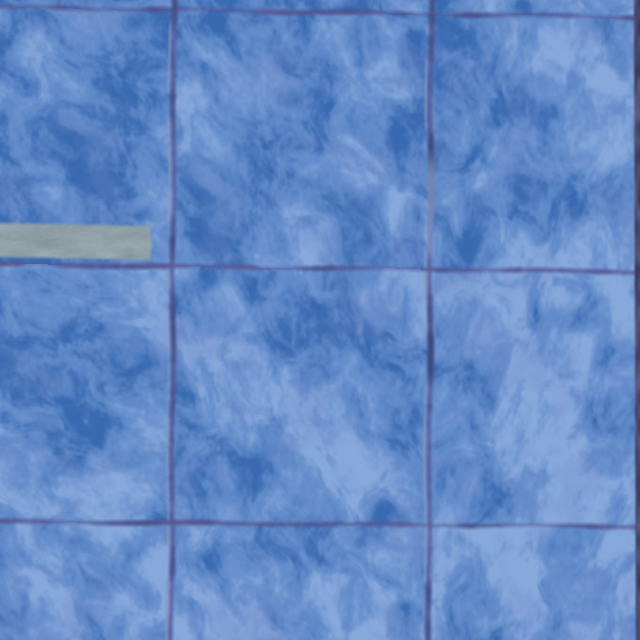
This texture is drawn by a Shadertoy shader. Its source:

```glsl
// Blue marbled wall tiles on a slightly tilted square grid with worn purple grout,
// a strip of pale tape and a dark right border. Marbling is layered value noise
// turned and shifted per tile; grout is a signed distance to the grid lines.

#define PITCH 0.402
#define GRID_START vec2(0.268, 0.185)
#define GROUT_HALF vec2(0.0046, 0.0040)
#define GROUT_SOFT 0.0042
#define MARBLE_SCALE 13.0
#define MARBLE_CONTRAST 1.75
#define BORDER_X 0.992
#define TAPE_CENTER vec2(0.105, 0.623)
#define TAPE_HALF vec2(0.131, 0.0265)

const vec3 DEEP_BLUE = vec3(0.22, 0.41, 0.69);
const vec3 MID_BLUE = vec3(0.385, 0.545, 0.79);
const vec3 PALE_BLUE = vec3(0.53, 0.66, 0.86);
const vec3 LILAC = vec3(0.44, 0.54, 0.78);
const vec3 GROUT_DARK = vec3(0.24, 0.29, 0.50);
const vec3 GROUT_PURPLE = vec3(0.36, 0.36, 0.60);
const vec3 GROUT_PALE = vec3(0.53, 0.59, 0.75);
const vec3 TAPE_COLOR = vec3(0.56, 0.63, 0.65);
const vec3 BORDER_COLOR = vec3(0.29, 0.29, 0.43);

float hash(vec2 p) {
    vec3 q = fract(p.xyx * 0.1031);
    q += dot(q, q.yzx + 33.33);
    return fract((q.x + q.y) * q.z);
}

float noise(vec2 p) {
    vec2 i = floor(p), f = fract(p);
    f = f * f * (3.0 - 2.0 * f);
    return mix(mix(hash(i), hash(i + vec2(1, 0)), f.x),
               mix(hash(i + vec2(0, 1)), hash(i + vec2(1, 1)), f.x), f.y);
}

float layeredNoise(vec2 p) {
    float sum = 0.0, weight = 0.5, total = 0.0;
    for (int i = 0; i < 4; i++) {
        sum += weight * noise(p);
        total += weight;
        p = mat2(1.6, 1.2, -1.2, 1.6) * p + 17.3;
        weight *= 0.62;
    }
    return sum / total;
}

// Mottled glaze, stretched along a direction that changes from tile to tile
vec3 marble(vec2 uv, vec2 tile) {
    float seed = hash(tile + 40.0);
    float turn = mix(-0.9, 0.1, smoothstep(0.0, 1.5, tile.x + 0.5)) + 0.5 * (seed - 0.5);
    vec2 p = mat2(cos(turn), sin(turn), -sin(turn), cos(turn)) * uv;
    p = p * MARBLE_SCALE * vec2(1.2, 0.85) + 60.0 + 23.0 * seed;
    vec2 bend = vec2(noise(p * 1.5), noise(p * 1.5 + 31.0)) - 0.5;
    float cloud = layeredNoise(p + 0.7 * bend);
    float fleck = layeredNoise(p * 2.3 + 0.6 * bend + 52.0);

    float light = 0.57 + MARBLE_CONTRAST * (cloud - 0.5);
    light += 0.75 * (fleck - 0.5);
    light += 0.30 * (uv.x - 0.5) - 0.26 * (uv.y - 0.45);
    light += 0.14 * (noise(uv * vec2(170.0, 120.0)) - 0.5);
    light = clamp(light, 0.0, 1.0);

    vec3 color = mix(DEEP_BLUE, MID_BLUE, smoothstep(-0.05, 0.55, light));
    color = mix(color, PALE_BLUE, smoothstep(0.45, 1.05, light));
    float tint = smoothstep(0.5, 0.75, layeredNoise(p * 1.3 + 90.0));
    return mix(color, LILAC, 0.3 * tint);
}

void mainImage(out vec4 fragColor, in vec2 fragCoord) {
    vec2 uv = fragCoord / iResolution.xy;
    float aa = 1.5 / iResolution.y;

    // Tilted grid: horizontal joints fall to the right, more so near the top
    vec2 q = uv + vec2(-0.004 * uv.y, uv.x * mix(0.006, 0.016, uv.y));
    q += 0.0012 * sin(uv.yx * 23.0 + vec2(1.0, 4.0));
    vec2 grid = (q - GRID_START) / PITCH;
    vec2 toLine = (fract(grid + 0.5) - 0.5) * PITCH;
    vec2 line = floor(grid + 0.5);
    vec3 color = marble(uv, floor(grid));

    // Tape
    vec2 tapeUv = uv - TAPE_CENTER + vec2(0.0, 0.02 * (uv.x - 0.1));
    tapeUv.x += 0.0015 * sin(uv.y * 160.0);
    vec2 tapeGap = abs(tapeUv) - TAPE_HALF;
    float tape = 1.0 - smoothstep(-aa - 0.002, aa + 0.002, max(tapeGap.x, tapeGap.y));
    float tapeGrain = layeredNoise(uv * vec2(30.0, 60.0)) - 0.5;
    color = mix(color, TAPE_COLOR + 0.12 * tapeGrain, tape);

    // Grout joints: colour, width and strength wander along each line
    vec2 along = vec2(layeredNoise(vec2(line.x * 9.0 + 50.0, uv.y * 16.0)),
                      layeredNoise(vec2(uv.x * 16.0, line.y * 9.0 + 80.0)));
    along = smoothstep(0.25, 0.75, along);
    vec2 halfWidth = GROUT_HALF * mix(vec2(0.7), vec2(1.1), along);
    vec2 joint = 1.0 - smoothstep(halfWidth - GROUT_SOFT, halfWidth + GROUT_SOFT, abs(toLine));
    joint *= mix(vec2(0.75, 0.45), vec2(1.0, 0.95), along);
    float rubbed = smoothstep(0.59, 0.61, uv.y) * (1.0 - smoothstep(0.72, 0.78, uv.y));
    rubbed *= step(0.5, line.x);
    vec3 upright = mix(GROUT_PURPLE, GROUT_DARK, along.x);
    upright = mix(upright, GROUT_PALE, 0.75 * rubbed);
    vec3 level = mix(GROUT_PURPLE, GROUT_DARK, 0.7 * noise(uv * 22.0));

    // Pale chipped rim on the left side of upright joints
    float rim = 1.0 - smoothstep(0.0, 0.005, abs(toLine.x + 0.0065));
    color = mix(color, GROUT_PALE, 0.6 * rim * smoothstep(0.7, 0.2, along.x));
    color = mix(color, level, joint.y);
    color = mix(color, upright, joint.x);

    // Right border
    float border = smoothstep(-0.003, 0.003, uv.x - BORDER_X - 0.003 * (0.5 - uv.y));
    vec3 borderColor = BORDER_COLOR + 0.16 * (noise(uv * vec2(120.0, 45.0)) - 0.5);
    color = mix(color, borderColor, border);

    fragColor = vec4(color, 1.0);
}
```
